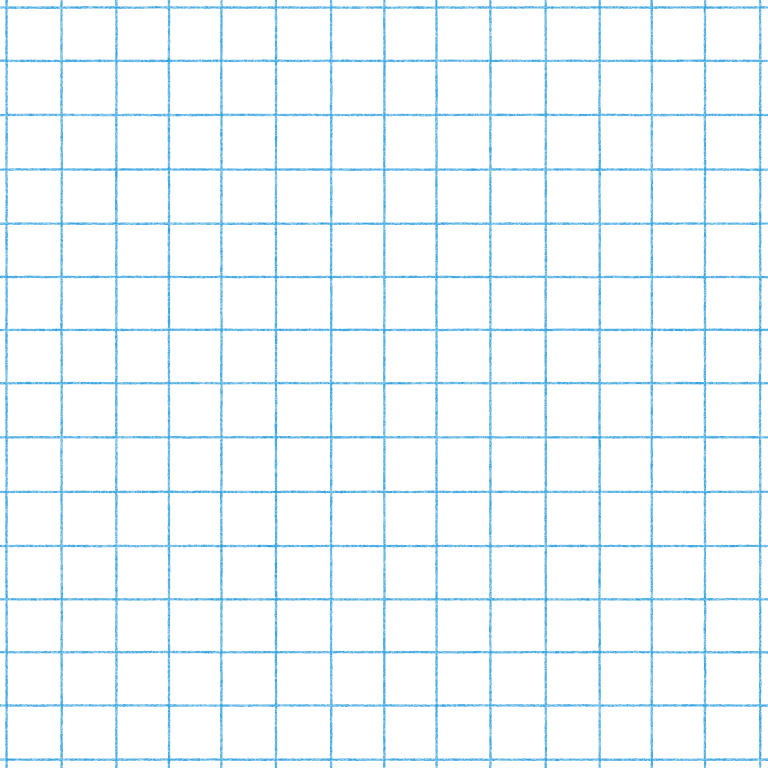
Reproduce this pattern procedurally as a three.js fragment shader.

```glsl
varying vec2 vUv;

const vec3 PAPER = vec3(1.0);
const vec3 INK = vec3(0.19, 0.63, 0.87);
const float PITCH = 0.06995;
const float LINE_WIDTH = 0.0030;

float hash(vec2 p) {
  return fract(sin(dot(p, vec2(127.1, 311.7))) * 43758.5453);
}

float valueNoise(vec2 p) {
  vec2 i = floor(p);
  vec2 f = fract(p);
  vec2 u = f * f * (3.0 - 2.0 * f);
  float bottom = mix(hash(i), hash(i + vec2(1.0, 0.0)), u.x);
  float top = mix(hash(i + vec2(0.0, 1.0)), hash(i + vec2(1.0, 1.0)), u.x);
  return mix(bottom, top, u.y);
}

// Coverage of parallel lines; sway holds amplitude, frequency and phase.
float ruledLines(float across, float along, float middle, vec3 sway, float pixel) {
  float index = floor((across - middle) / PITCH + 0.5);
  float center = middle + index * PITCH + sway.x * sin(sway.y * index + sway.z);

  // Uneven hand-drawn stroke and rough edges
  float wander = valueNoise(vec2(along * 45.0, index * 7.3 + sway.z)) - 0.5;
  float rough = valueNoise(vec2(along * 420.0, across * 700.0 + index)) - 0.5;
  float halfWidth = 0.5 * LINE_WIDTH + 0.0006 * rough;
  float dist = abs(across - center - 0.0004 * wander);
  float coverage = clamp((halfWidth - dist) / pixel + 0.5, 0.0, 1.0);

  // Streaks of pressure along the stroke
  float pressure = valueNoise(vec2(along * 160.0, index * 5.7 + sway.y));
  return coverage * mix(0.74, 1.0, pressure);
}

// Fine chalky speckle that thins the ink
float inkGrain(vec2 p) {
  float grain = valueNoise(p * 640.0);
  return mix(0.62, 1.0, smoothstep(0.15, 0.7, grain));
}

void main() {
  vec2 pixel = max(fwidth(vUv), vec2(0.0001));
  float vertical = ruledLines(vUv.x, vUv.y, 0.4997, vec3(0.0016, 1.461, 8.912), pixel.x);
  float horizontal = ruledLines(vUv.y, vUv.x, 0.5, vec3(0.0011, 1.047, 1.571), pixel.y);

  float ink = 1.0 - (1.0 - vertical) * (1.0 - horizontal);
  gl_FragColor = vec4(mix(PAPER, INK, ink * inkGrain(vUv)), 1.0);
}
```
